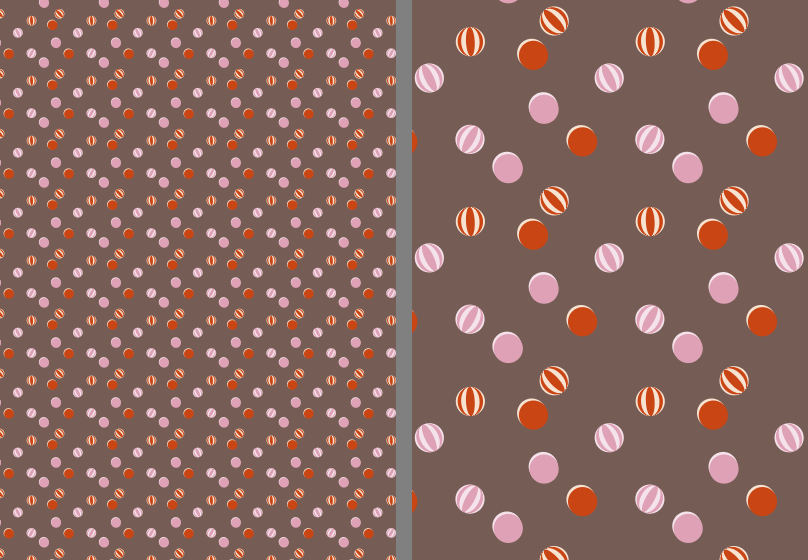
Left, the full canvas; right, a detail of the centre.
Give the GLSL for this pattern, as a Shadertoy shader.

```glsl
// Candy balls tossed over a brown ground, in a square tile repeated by wrapping offsets.
// Plain balls are a disc over a shifted light disc, which leaves a thin crescent;
// striped balls are light discs banded along the meridians of a sphere.

const float TILES_DOWN = 9.34;
const float RADIUS = 0.081;
const float CRESCENT_SHIFT = 0.015;

const vec3 BROWN  = vec3(0.46, 0.36, 0.33);
const vec3 PINK   = vec3(0.87, 0.63, 0.71);
const vec3 ORANGE = vec3(0.79, 0.27, 0.08);
const vec3 BLUSH  = vec3(0.96, 0.89, 0.92);
const vec3 CREAM  = vec3(0.97, 0.89, 0.82);

// Centre in the tile, then angle: crescent direction (plain) or lean from vertical (striped).
// Plain balls come first; pink and orange alternate.
const int BALL_COUNT = 8;
const int PLAIN_COUNT = 4;
const vec3 BALLS[BALL_COUNT] = vec3[BALL_COUNT](
    vec3(0.737, 0.949,  2.10), vec3(0.150, 0.098,  2.20),
    vec3(0.936, 0.279,  1.90), vec3(0.877, 0.579,  2.30),
    vec3(0.298, 0.453, -0.45), vec3(0.526, 0.655, -0.05),
    vec3(0.524, 0.112,  0.50), vec3(0.992, 0.770, -0.75));

float coverage(float dist, float pixel) {
    return clamp(0.5 - dist / pixel, 0.0, 1.0);
}

float disc(vec2 p, float radius, float pixel) {
    return coverage(length(p) - radius, pixel);
}

// Shortest offset to a centre on the endlessly repeating tile
vec2 wrappedOffset(vec2 p, vec2 centre) {
    vec2 d = p - centre;
    return d - floor(d + 0.5);
}

// Central lens and two side bands, all pinched together at the poles
float meridianStripes(vec2 p, float lean, float radius, float pixel) {
    vec2 axis = vec2(sin(lean), cos(lean));
    float along = dot(p, axis);
    float across = abs(dot(p, vec2(axis.y, -axis.x)));
    float halfChord = sqrt(max(radius * radius - along * along, 0.0));
    float lens = across - 0.30 * halfChord;
    float band = abs(across - 0.75 * halfChord) - 0.12 * halfChord;
    return coverage(min(lens, band), pixel);
}

vec3 plainBall(vec3 ground, vec2 p, float angle, vec3 tint, vec3 light, float pixel) {
    vec2 shift = CRESCENT_SHIFT * vec2(cos(angle), sin(angle));
    vec3 color = mix(ground, light, disc(p - shift, RADIUS, pixel));
    return mix(color, tint, disc(p, RADIUS, pixel));
}

vec3 stripedBall(vec3 ground, vec2 p, float lean, vec3 tint, vec3 light, float pixel) {
    float stripes = meridianStripes(p, lean, RADIUS, pixel);
    return mix(ground, mix(light, tint, stripes), disc(p, RADIUS, pixel));
}

void mainImage(out vec4 fragColor, in vec2 fragCoord) {
    // Tile units, anchored at the upper left corner
    float pixel = TILES_DOWN / iResolution.y;
    vec2 p = (fragCoord - vec2(0.0, iResolution.y)) * pixel;

    vec3 color = BROWN;
    for (int i = 0; i < BALL_COUNT; i++) {
        vec3 ball = BALLS[i];
        vec2 offset = wrappedOffset(p, ball.xy);
        bool isPink = i % 2 == 0;
        vec3 tint = isPink ? PINK : ORANGE;
        vec3 light = isPink ? BLUSH : CREAM;
        color = i < PLAIN_COUNT
            ? plainBall(color, offset, ball.z, tint, light, pixel)
            : stripedBall(color, offset, ball.z, tint, light, pixel);
    }
    fragColor = vec4(color, 1.0);
}
```
